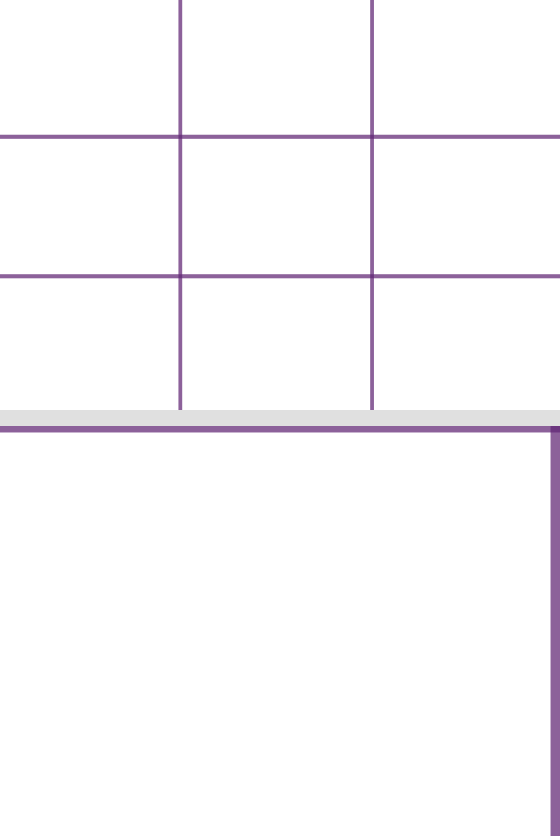
Top, the full canvas; bottom, a detail of the centre.
This pattern is drawn by a Shadertoy shader. Its source:

```glsl
// Two-by-two translucent violet rules dividing a white sheet into nine panels.

// Distance to the nearest rule on each axis, in canvas heights.
vec2 ruleDistance(vec2 uv, vec2 firstRule, vec2 spacing, float aspect) {
    vec2 cell = (uv - firstRule) / spacing;
    return abs(fract(cell + 0.5) - 0.5) * spacing * vec2(aspect, 1.0);
}

void mainImage(out vec4 fragColor, in vec2 fragCoord) {
    vec2 uv = fragCoord / iResolution.xy;
    float aspect = iResolution.x / iResolution.y;
    float pixel = 1.0 / iResolution.y;

    vec2 dist = ruleDistance(uv, vec2(0.322, 0.3262), vec2(0.3424, 0.3402), aspect);

    // Upright rules are slightly thinner than level ones.
    vec2 halfWidth = vec2(0.0046, 0.005);
    vec2 coverage = clamp((halfWidth - dist) / pixel + 0.5, 0.0, 1.0);

    // Layering translucent ink darkens the crossings.
    vec3 ink = vec3(0.38, 0.15, 0.46);
    vec3 color = vec3(1.0);
    color = mix(color, ink, 0.73 * coverage.x);
    color = mix(color, ink, 0.73 * coverage.y);

    fragColor = vec4(color, 1.0);
}
```
